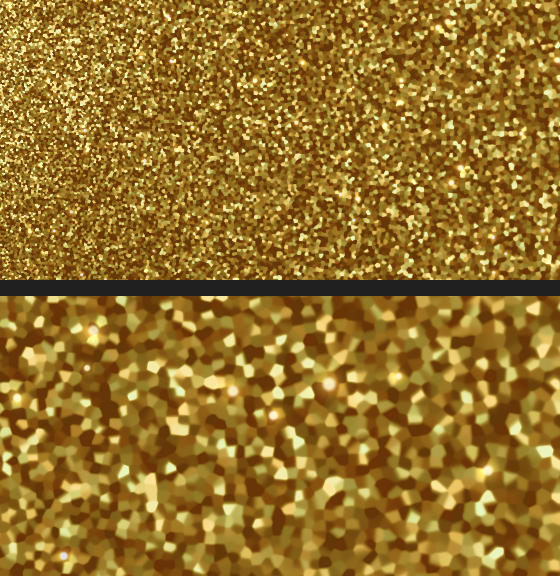
Top: the whole. Bottom: its middle third, enlarged.
A Shadertoy shader for this texture:

```glsl
const vec3 GLINT_WARM = vec3(1.0, 0.98, 0.84);
const vec3 GLINT_COOL = vec3(0.93, 0.93, 1.0);
const vec3 HALO_GOLD = vec3(0.40, 0.36, 0.16);
const vec3 TINT_ORANGE = vec3(1.05, 0.95, 0.80);
const vec3 TINT_GREEN = vec3(0.95, 1.05, 1.08);

vec3 hash3(vec2 p) {
    vec3 h = fract(p.xyx * vec3(0.1031, 0.1030, 0.0973));
    h += dot(h, h.yxz + 33.33);
    return fract((h.xxy + h.yzz) * h.zyx);
}

float cornerSlope(vec2 cell, vec2 corner, vec2 f) {
    float angle = 6.2832 * hash3(cell + corner).x;
    return dot(vec2(cos(angle), sin(angle)), f - corner);
}

float gradientNoise(vec2 p) {
    vec2 cell = floor(p), f = fract(p);
    vec2 u = f * f * f * (f * (f * 6.0 - 15.0) + 10.0);
    float low = mix(cornerSlope(cell, vec2(0, 0), f), cornerSlope(cell, vec2(1, 0), f), u.x);
    float high = mix(cornerSlope(cell, vec2(0, 1), f), cornerSlope(cell, vec2(1, 1), f), u.x);
    return mix(low, high, u.y);
}

float glow(vec2 p, vec2 center, float radius) {
    vec2 d = (p - center) / radius;
    return exp(-dot(d, d));
}

// Conformal map: cells stay square and grow away from the pole
vec2 recede(vec2 p, vec2 pole) {
    vec2 d = p - pole;
    return vec2(log(length(d)), atan(d.y, d.x));
}

// Soft round grains, bright ones swelling over dark ones: x = tone, y = tint
vec2 flakes(vec2 q, float sharpness) {
    vec2 cell = floor(q), f = fract(q);
    vec3 total = vec3(0.0);
    for (int j = -1; j <= 1; j++)
    for (int i = -1; i <= 1; i++) {
        vec2 o = vec2(i, j);
        vec3 seed = hash3(cell + o);
        vec2 d = o + 0.1 + 0.8 * seed.xy - f;
        float tint = hash3(cell + o + 71.0).x;
        float weight = exp(-sharpness * dot(d, d)) * (0.35 + seed.z * seed.z);
        total += weight * vec3(seed.z, tint, 1.0);
    }
    return total.xy / total.z;
}

// Sparse round highlights: x = core, y = halo, z = coolness
vec3 glints(vec2 q, float chance, float softness) {
    vec2 cell = floor(q), f = fract(q);
    vec3 result = vec3(0.0);
    for (int j = -1; j <= 1; j++)
    for (int i = -1; i <= 1; i++) {
        vec2 o = vec2(i, j);
        vec3 seed = hash3(cell + o + 19.0);
        vec3 look = hash3(cell + o + 143.0);
        float lit = step(seed.z, chance) * mix(0.75, 1.0, look.y);
        float d = length(o + seed.xy - f);
        float radius = mix(0.06, 0.14, look.x * look.x);
        float core = lit * (1.0 - smoothstep(radius * (1.0 - softness), radius * (1.0 + softness), d));
        float halo = lit * exp(-d * d / (4.0 * radius * radius));
        if (core > result.x) result.z = step(0.8, look.z);
        result.xy = max(result.xy, vec2(core, halo));
    }
    return result;
}

// Gold ramp whose stops follow the share of each shade
vec3 goldRamp(float t) {
    vec3 shades[7] = vec3[7](
        vec3(0.40, 0.21, 0.03), vec3(0.48, 0.30, 0.06), vec3(0.55, 0.40, 0.11),
        vec3(0.63, 0.50, 0.17), vec3(0.72, 0.61, 0.29), vec3(0.85, 0.76, 0.40),
        vec3(0.96, 0.92, 0.70));
    float stops[7] = float[7](-0.15, 0.13, 0.40, 0.67, 0.84, 0.95, 1.08);
    vec3 color = shades[0];
    for (int i = 1; i < 7; i++)
        color = mix(color, shades[i], clamp((t - stops[i - 1]) / (stops[i] - stops[i - 1]), 0.0, 1.0));
    return color;
}

// Broad pools of light plus uneven clumping
float lighting(vec2 p) {
    float light = 0.20 * glow(p, vec2(0.05, 0.80), 0.40);
    light += 0.06 * glow(p, vec2(1.58, 0.62), 0.30);
    light -= 0.06 * glow(p, vec2(0.35, 0.08), 0.45);
    return light + 0.06 * gradientNoise(p * 3.0) + 0.10 * gradientNoise(p * 15.0);
}

void mainImage(out vec4 fragColor, in vec2 fragCoord) {
    vec2 p = fragCoord / iResolution.y;
    float across = fragCoord.x / iResolution.x;
    vec2 q = recede(p, vec2(-1.7, 0.5));

    // Fine crisp flakes on the left, large soft ones on the right
    vec2 flake = flakes(q * 225.0 + 400.0, mix(8.5, 7.0, across));
    float light = lighting(p);
    float tone = 0.46 + 1.55 * (flake.x - 0.57) + light;
    vec3 color = goldRamp(tone) * mix(TINT_ORANGE, TINT_GREEN, flake.y);

    vec3 glint = glints(q * 46.0 + 100.0, 0.18 + 0.5 * max(light, 0.0), mix(0.35, 0.5, across));
    color += HALO_GOLD * glint.y;
    color = mix(color, mix(GLINT_WARM, GLINT_COOL, glint.z), glint.x);
    fragColor = vec4(clamp(color, 0.0, 1.0), 1.0);
}
```
